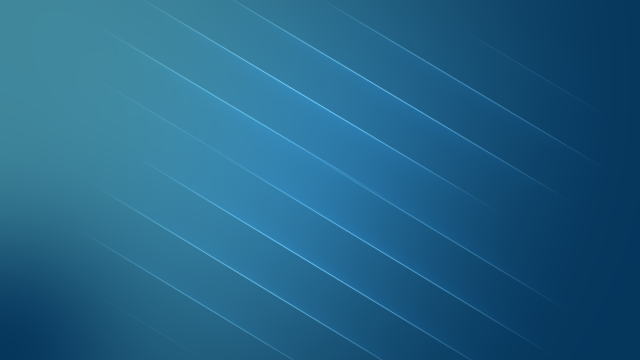
A WebGL 2 fragment shader for this background:

```glsl
#version 300 es
precision highp float;

uniform vec2 u_resolution;
out vec4 outColor;

// Teal upper left falling to navy, with a dark lower-left corner
vec3 backdrop(vec2 p) {
    float falloff = smoothstep(0.2, 1.9, length((p - vec2(0.0, 0.8)) * vec2(1.0, 1.1)));
    float corner = exp(-dot(p, p) / 0.13);
    float shade = 1.0 - (1.0 - falloff) * (1.0 - corner);
    vec3 color = mix(vec3(0.25, 0.53, 0.61), vec3(0.02, 0.21, 0.36), shade);

    // Soft blue light in the middle
    vec2 q = (p - vec2(0.86, 0.54)) / vec2(0.46, 0.38);
    return color + vec3(0.02, 0.08, 0.15) * exp(-dot(q, q));
}

// Thin bright edge with a one-sided glow, fading towards both ends
vec3 streak(float d, float along, float halfLength, float strength) {
    float u = along / halfLength;
    float fade = pow(max(0.0, 1.0 - u * u), 1.5) * strength;
    float pixel = 1.0 / u_resolution.y;
    float width = max(0.0018, 0.6 * pixel);
    float core = exp(-d * d / (width * width));
    float glow = smoothstep(-pixel, pixel, d) * exp(-max(d, 0.0) / 0.03);
    return fade * (core * vec3(0.22, 0.27, 0.27) + glow * vec3(0.01, 0.05, 0.09));
}

void main() {
    vec2 p = gl_FragCoord.xy / u_resolution.y;
    p.x *= 1.77778 * u_resolution.y / u_resolution.x;
    vec3 color = backdrop(p);

    for (int i = 0; i < 6; i++) {
        float k = float(i);

        // Upper family, spaced along the top and glowing downwards
        float spread = (k - 2.5) * (k - 2.5);
        float d = (1.0 - p.y - 0.597 * (p.x + 0.099 - 0.249 * k)) / 1.165;
        color += streak(d, p.x - 0.48 - 0.2 * k, 0.54 - 0.05 * spread, 1.0 - 0.13 * spread);

        // Lower family, spaced along the bottom and glowing upwards
        spread = (k - 3.0) * (k - 3.0);
        d = (p.y + 0.607 * (p.x - 0.567 - 0.247 * k)) / 1.17;
        color += streak(d, p.x - 0.42 - 0.16 * k, 0.54 - 0.04 * spread, 1.0 - 0.1 * spread);
    }

    outColor = vec4(clamp(color, 0.0, 1.0), 1.0);
}
```
